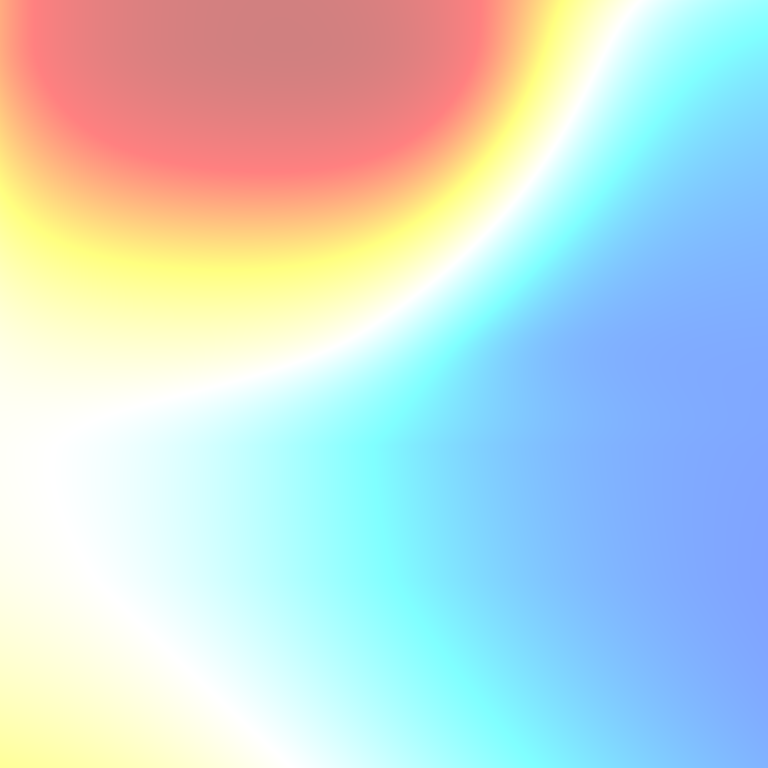
This background is drawn by a three.js fragment shader. Its source:

```glsl
varying vec2 vUv;

// Falls from 1 to 0 across a soft edge
float softStep(float x, float center, float width) {
  return 1.0 / (1.0 + exp((x - center) / width));
}

// Height of the field: warm above zero, cool below
float heatField(vec2 p) {
  float rise = clamp((p.y - 0.42) / 0.58, 0.0, 1.0);
  float topEdge = pow(p.y, 16.0);

  // Warm dome above, with a weaker warm corner below
  float corner = max(1.0 - p.y / 0.45, 0.0);
  float warm = 0.15 + 2.7 * smoothstep(0.45, 0.95, p.y) + 0.95 * corner * corner;
  float cool = -1.9 + 0.4 * p.y + 0.5 * pow(p.y, 6.0);

  // Curved front between the warm and cool sides
  float front = 0.42 + 0.3 * (1.0 - (1.0 - rise) * (1.0 - rise));
  front += 0.085 * max(1.0 - p.y / 0.245, 0.0) + 0.02 * topEdge;
  float width = mix(0.228 - 0.2 * p.y, 0.07, smoothstep(0.43, 0.57, p.y));
  width += 0.02 * topEdge;

  // The dome cools toward the left side
  float leftFade = 1.2 * smoothstep(0.42, 0.9, p.y) * exp(-p.x / 0.13);
  return mix(cool, warm, softStep(p.x, front, width)) - leftFade;
}

// Pastel ramp: blue, cyan, white, yellow, red, dull red
vec3 heatColor(float heat) {
  float red = clamp(1.0 + 0.5 * heat, 0.5, 1.0) - 0.25 * max(heat - 2.0, 0.0);
  float green = clamp(1.5 - 0.5 * abs(heat), 0.5, 1.0);
  float blue = clamp(1.0 - 0.5 * heat, 0.5, 1.0);
  return vec3(red, green, blue);
}

void main() {
  gl_FragColor = vec4(heatColor(heatField(vUv)), 1.0);
}
```
